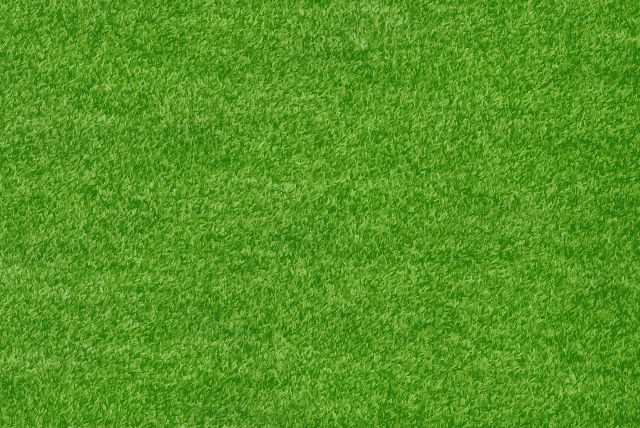
This texture is drawn by a WebGL 1 fragment shader. Its source:

```glsl
precision highp float;
// Short mown turf: layers of tiny slanted blades, one per jittered grid cell,
// are stacked as a single tone, shaded by faint mowing rows and flat clumps,
// and then turned into greens by a smooth colour ramp.
uniform vec2 u_resolution;

vec3 hash3(vec2 cell) {
  vec3 h = fract(cell.xyx * vec3(0.1031, 0.1030, 0.0973));
  h += dot(h, h.yxz + 33.33);
  return fract((h.xxy + h.yzz) * h.zyx);
}

// Cellular noise: soft light and dark spots, roughly -0.5 to 0.5
float clumps(vec2 p) {
  vec2 cell = floor(p);
  float sum = 0.0;
  for (int j = -1; j <= 1; j++) {
    for (int i = -1; i <= 1; i++) {
      vec2 c = cell + vec2(float(i), float(j));
      vec3 h = hash3(c + 71.0);
      vec2 d = p - c - h.xy;
      sum += (h.z - 0.5) * exp(-3.5 * dot(d, d));
    }
  }
  return sum;
}

// Coverage (x) and height along the blade (y) of a tapered stroke
vec2 blade(vec2 p, float angle, float halfLength, float halfWidth, float soft) {
  vec2 dir = vec2(cos(angle), sin(angle));
  float along = dot(p, dir);
  float across = dot(p, vec2(-dir.y, dir.x));
  float t = along / halfLength;
  float d = length(vec2(along - clamp(along, -halfLength, halfLength), across));
  float w = halfWidth * (1.0 - 0.45 * smoothstep(0.0, 1.0, t));
  return vec2(1.0 - smoothstep(w - soft, w + soft, d), clamp(t, -1.0, 1.0));
}

// Blades composited from the back layer to the front
float turf(vec2 p, float soft) {
  float tone = 0.1;
  float lean = 1.08 + 0.15 * sin(p.x * 9.0 + 2.0 * sin(p.y * 7.0));
  for (int layer = 0; layer < 7; layer++) {
    float n = float(layer);
    vec2 q = p * 110.0 + n * vec2(0.37, 0.61);
    vec2 cell = floor(q);
    for (int j = -1; j <= 1; j++) {
      for (int i = -1; i <= 1; i++) {
        vec2 c = cell + vec2(float(i), float(j));
        vec3 place = hash3(c + n * 19.7 + 5.0);
        vec3 look = hash3(c.yx + n * 31.3 + 211.0);
        float angle = lean + 1.7 * (place.z - 0.5);
        vec2 b = blade(q - c - place.xy, angle, mix(0.3, 0.68, look.y),
                       mix(0.13, 0.21, look.z), soft * 110.0);
        tone = mix(tone, mix(-0.2, 1.13, look.x) + 0.14 * b.y, b.x);
      }
    }
  }
  return tone;
}

// Mowing rows, flattened clumps and the darker right edge
float shading(vec2 p) {
  float wave = 0.05 * sin(p.x * 5.0) + 0.03 * sin(p.x * 13.0 + p.y * 9.0);
  float row = fract((1.0 - p.y) * 5.0 + wave);
  float rows = (0.5 - row) * smoothstep(0.0, 0.12, row);
  float flats = 0.26 * clumps(p * vec2(9.0, 42.0))
              + 0.24 * clumps(p * vec2(28.0, 75.0) + 9.0);
  return 0.12 * rows + flats - 0.14 * smoothstep(1.25, 1.5, p.x);
}

vec3 grassColor(float t) {
  t = clamp(t, -0.12, 1.2);
  return vec3(0.19 + 0.36 * t, 0.49 + 0.26 * t, 0.04 + 0.06 * t + 0.25 * t * t);
}

void main() {
  vec2 p = gl_FragCoord.xy / u_resolution.y;
  float soft = 0.6 / u_resolution.y;
  vec3 color = grassColor(turf(p, soft) + shading(p));

  // Paler, dustier patches, mostly toward the left
  float dust = 0.5 + 0.9 * clumps(p * vec2(5.0, 11.0) + 3.0) - 0.3 * (p.x - 0.75);
  color += clamp(dust, 0.0, 1.0) * vec3(0.005, -0.02, 0.025);
  gl_FragColor = vec4(color, 1.0);
}
```
